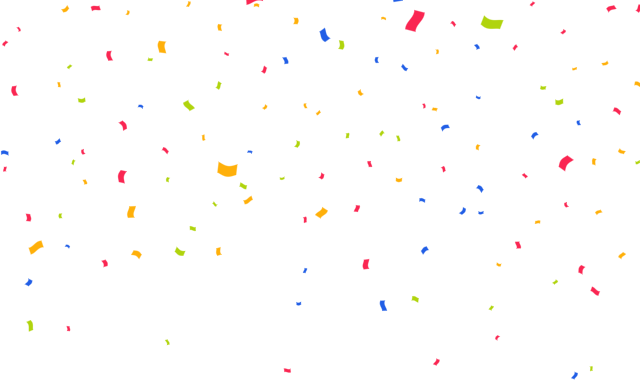
Write a Shadertoy shader that draws this pattern.

```glsl
// Party confetti: small curved paper strips in four colours falling over white.
// A jittered grid places one strip per cell; strips thin out towards the bottom.
// Each strip is a rotated box distance, bent along its length by a cosine wave.

const float ROWS = 10.0;          // grid cells per canvas height
const float EDGE_SOFTNESS = 0.0022;

const vec3 PAPER  = vec3(1.0);
const vec3 RED    = vec3(0.98, 0.15, 0.32);
const vec3 AMBER  = vec3(1.00, 0.69, 0.04);
const vec3 BLUE   = vec3(0.13, 0.37, 0.90);
const vec3 GREEN  = vec3(0.69, 0.83, 0.05);

// Integer hash: three random values in 0..1 per cell and seed
vec3 hashCell(vec2 cell, int seed) {
    uvec3 v = uvec3(ivec3(ivec2(cell) + 64, seed));
    v = v * 1664525u + 1013904223u;
    v.x += v.y * v.z; v.y += v.z * v.x; v.z += v.x * v.y;
    v ^= v >> 16u;
    v.x += v.y * v.z; v.y += v.z * v.x; v.z += v.x * v.y;
    return vec3(v >> 8u) / 16777216.0;
}

vec2 rotate(vec2 p, float angle) {
    float c = cos(angle), s = sin(angle);
    return vec2(c * p.x + s * p.y, c * p.y - s * p.x);
}

float boxDistance(vec2 p, vec2 halfSize) {
    vec2 d = abs(p) - halfSize;
    return length(max(d, 0.0)) + min(max(d.x, d.y), 0.0);
}

// Strip whose long sides follow a wave; the phase turns an arch into an S
float stripDistance(vec2 p, vec2 halfSize, float phase) {
    float along = clamp(p.x / halfSize.x, -1.3, 1.3);
    p.y += 0.22 * halfSize.x * (cos(2.0 * along + phase) - 0.45 * cos(phase));
    return boxDistance(p, halfSize);
}

vec3 confettiColor(float pick) {
    if (pick < 0.30) return RED;
    if (pick < 0.56) return AMBER;
    if (pick < 0.79) return BLUE;
    return GREEN;
}

// Mostly small strips, with a few large ones in the upper part
float stripHalfLength(float pick, float height) {
    float large = 0.015 * pow(pick, 14.0) * smoothstep(0.25, 0.45, height);
    return 0.0055 + 0.0075 * pick * pick + large;
}

// Paints the strip owned by one cell over the given colour
vec3 paintStrip(vec3 color, vec2 uv, vec2 cell, float softness) {
    vec3 place = hashCell(cell, 1);
    vec3 form  = hashCell(cell, 2);
    vec3 look  = hashCell(cell, 3);

    vec2 center = (cell + 0.5 + 0.84 * (place.xy - 0.5)) / ROWS;
    float presence = mix(0.33, 0.98, smoothstep(0.1, 0.55, center.y));
    if (place.z > presence) return color;

    // Near horizontal or near vertical, with a moderate tilt
    float quarterTurn = look.y < 0.5 ? 0.0 : 1.5708;
    float angle = quarterTurn + 1.3 * (form.y - 0.5);

    float halfLength = stripHalfLength(form.x, center.y);
    vec2 halfSize = halfLength * vec2(1.0, mix(0.45, 0.65, form.z));
    float d = stripDistance(rotate(uv - center, angle), halfSize, 6.2832 * look.z);
    float coverage = 1.0 - smoothstep(-softness, softness, d);
    return mix(color, confettiColor(look.x), coverage);
}

void mainImage(out vec4 fragColor, in vec2 fragCoord) {
    vec2 uv = fragCoord / iResolution.y;
    float softness = max(EDGE_SOFTNESS, 0.7 / iResolution.y);
    vec2 home = floor(uv * ROWS);

    // Strips may reach over cell borders, so visit the neighbours too
    vec3 color = PAPER;
    for (int y = -1; y <= 1; y++)
        for (int x = -1; x <= 1; x++)
            color = paintStrip(color, uv, home + vec2(x, y), softness);

    fragColor = vec4(color, 1.0);
}
```
